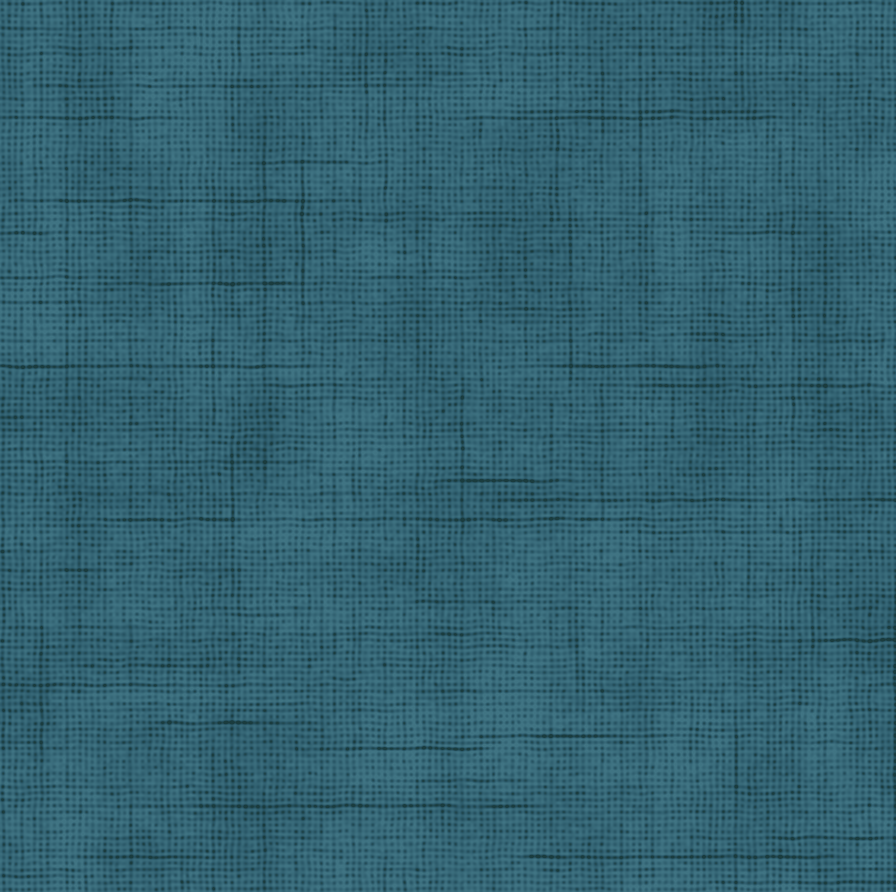
Give the GLSL for this texture, as a Shadertoy shader.

```glsl
// Teal linen cloth: a fine square weave with dark slubs along both thread directions.
#define THREADS 140.0
#define WOBBLE 0.30
#define BASE_SHADE 0.05
#define GAP_DEPTH 0.24
#define HOLE_DEPTH 0.30
#define WEFT_SLUB 0.62
#define WARP_SLUB 0.42
#define CLOUD_DEPTH 0.20
#define GRAIN_DEPTH 0.30
#define LIGHT_TEAL vec3(0.250, 0.455, 0.515)
#define MID_TEAL vec3(0.165, 0.345, 0.407)
#define DARK_TEAL vec3(0.100, 0.230, 0.240)

float hash(vec2 p) {
    return fract(sin(dot(p, vec2(127.1, 311.7))) * 43758.55);
}

// Smooth value noise
float noise(vec2 p) {
    vec2 i = floor(p), f = fract(p);
    f = f * f * (3.0 - 2.0 * f);
    return mix(mix(hash(i), hash(i + vec2(1, 0)), f.x),
               mix(hash(i + vec2(0, 1)), hash(i + vec2(1, 1)), f.x), f.y);
}

// Noise that runs along one thread and is independent of its neighbours
float alongThread(float t, float id, float seed) {
    float offset = hash(vec2(id, seed)) * 50.0;
    float i = floor(t + offset), f = fract(t + offset);
    f = f * f * (3.0 - 2.0 * f);
    float row = id * 1.37 + seed;
    return mix(hash(vec2(i, row)), hash(vec2(i + 1.0, row)), f);
}

// Darkness of the gap beside a thread: x = ordinary gap, y = slub
vec2 threadShade(float t, float id, float seed, float slubScale) {
    float weight = 0.35 + 0.75 * hash(vec2(id, seed + 3.0));
    float uneven = 0.45 + 1.1 * alongThread(t * 0.28, id, seed + 7.0);
    float slub = smoothstep(0.60, 0.95, alongThread(t * slubScale, id, seed + 11.0));
    slub *= smoothstep(0.55, 0.95, hash(vec2(id, seed + 17.0)));
    slub *= 0.45 + 0.75 * alongThread(t * 0.35, id, seed + 23.0);
    return vec2(weight * uneven, slub);
}

void mainImage(out vec4 fragColor, in vec2 fragCoord) {
    vec2 p = fragCoord / iResolution.y * THREADS;

    // Threads wander a little from the straight grid
    vec2 q = p + WOBBLE * (vec2(noise(p * 0.33), noise(p * 0.33 + 71.0)) - 0.5);
    vec2 id = floor(q);
    vec2 gap = 0.5 - 0.5 * cos(6.28319 * q);

    // Warp runs upwards, weft runs sideways
    vec2 warp = threadShade(p.y, id.x, 5.0, 0.024);
    vec2 weft = threadShade(p.x, id.y, 41.0, 0.032);

    float shade = BASE_SHADE;
    shade += GAP_DEPTH * (gap.x * warp.x + gap.y * weft.x);
    shade += gap.x * warp.y * WARP_SLUB + gap.y * weft.y * WEFT_SLUB;

    // Pinholes where the gaps cross
    float hole = 0.3 + 1.4 * hash(id + 9.0);
    shade += HOLE_DEPTH * gap.x * gap.y * hole;

    // Soft worn patches, stretched along both directions
    float cloud = noise(p * vec2(0.05, 0.16)) + noise(p * vec2(0.17, 0.04) + 33.0);
    shade += CLOUD_DEPTH * (cloud - 1.0);

    // Fibre grain
    float grain = 0.6 * noise(p * 1.7 + 13.0) + 0.4 * noise(p * vec2(0.9, 2.3) + 57.0);
    shade += GRAIN_DEPTH * (grain - 0.5);

    shade = clamp(shade, 0.0, 1.0);
    vec3 color = mix(LIGHT_TEAL, MID_TEAL, min(shade * 2.0, 1.0));
    color = mix(color, DARK_TEAL, max(shade * 2.0 - 1.0, 0.0));
    fragColor = vec4(color, 1.0);
}
```
